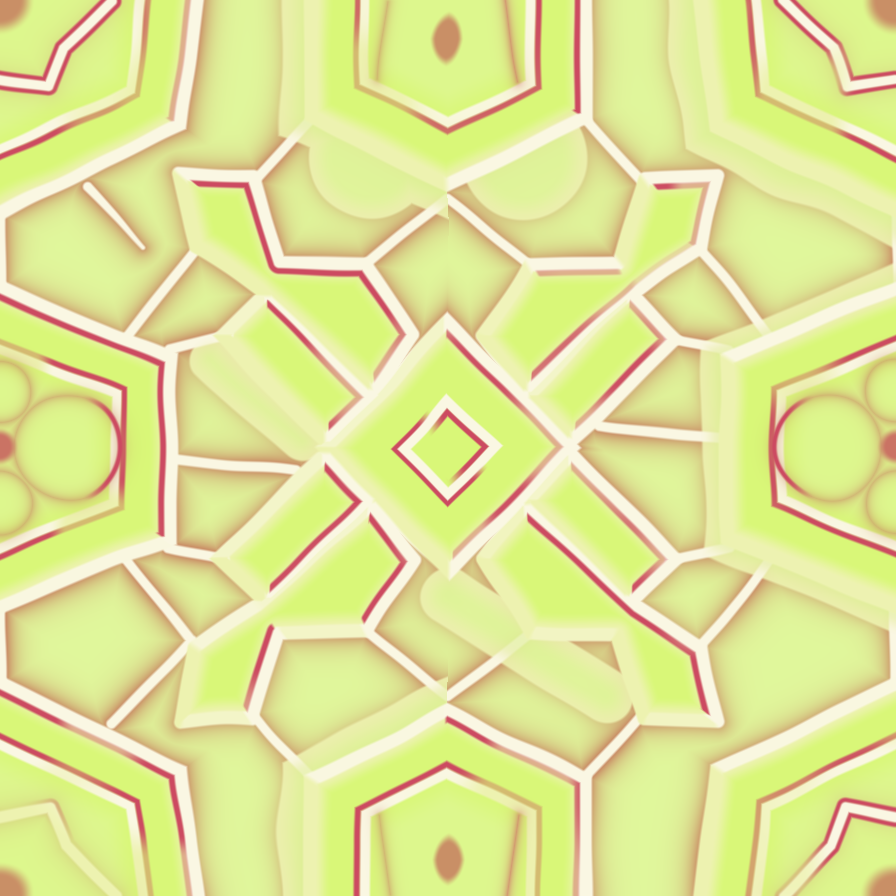
Reproduce this pattern procedurally as a Shadertoy shader.

```glsl
// Ornamental tile: a diamond, four diagonal arms and border hexagons in lime enamel.
// The canvas is folded into one quadrant, built from distance functions, then
// shaded with tan hollows and lit from the right by cream ridges and crimson rims.

float hash(vec2 p) {
    return fract(sin(dot(p, vec2(12.9898, 78.233))) * 43758.5453);
}

float noise(vec2 p) {
    vec2 i = floor(p), f = fract(p);
    f = f * f * (3.0 - 2.0 * f);
    return mix(mix(hash(i), hash(i + vec2(1, 0)), f.x),
               mix(hash(i + vec2(0, 1)), hash(i + vec2(1, 1)), f.x), f.y);
}

float segment(vec2 p, vec2 a, vec2 b) {
    vec2 d = b - a;
    return length(p - a - d * clamp(dot(p - a, d) / dot(d, d), 0.0, 1.0));
}

// Signed distance to the bent arm
float armShape(vec2 p) {
    vec2 v[8] = vec2[8](vec2(168, 232), vec2(230, 234), vec2(217, 172), vec2(163, 136),
                        vec2(66, 48), vec2(30, 96), vec2(70, 158), vec2(145, 160));
    float d = 1e4, side = 1.0;
    for (int i = 0; i < 8; i++) {
        vec2 a = v[i], b = v[(i + 1) % 8];
        d = min(d, segment(p, a, b));
        if ((a.y > p.y) != (b.y > p.y) &&
            p.x < a.x + (b.x - a.x) * (p.y - a.y) / (b.y - a.y)) side = -side;
    }
    return side * d;
}

// Border hexagons: upper and lower, left and right, corners
vec3 hexagons(vec2 q) {
    vec2 c = q - vec2(229, 276);
    return vec3(max(q.x - 118.0, dot(q - vec2(0, 226), vec2(0.441, -0.897))),
                max(238.0 - q.x, dot(q - vec2(238, 77), vec2(-0.38, 0.925))),
                max(dot(c, vec2(-0.993, -0.12)), dot(c, vec2(-0.427, -0.905))));
}

// All raised pieces together
float raisedShape(vec2 p) {
    vec2 q = abs(p), r = q - vec2(131, 70);
    vec3 h = hexagons(q);
    float block = max(abs(dot(r, vec2(0.703, 0.711))) - 63.0,
                      abs(dot(r, vec2(0.711, -0.703))) - 28.0);
    float diamond = (q.x + q.y - 107.0) * 0.707;
    return min(min(min(h.x, h.y), min(h.z, diamond)), min(block, armShape(q)));
}

// Soft-edged stroke around the zero of d
float stroke(float d, float width) {
    return 1.0 - smoothstep(width - 1.2, width + 1.6, abs(d));
}

void mainImage(out vec4 fragColor, in vec2 fragCoord) {
    // The canvas spans 768 design units, centred, with a slight hand-drawn wobble
    vec2 p = (fragCoord - 0.5 * iResolution.xy) / min(iResolution.x, iResolution.y) * 768.0;
    p += 4.0 * (vec2(noise(p / 48.0 + 7.0), noise(p / 48.0 + 31.0)) - 0.5);
    vec2 q = abs(p);

    vec3 lime = vec3(0.85, 0.97, 0.47), pale = vec3(0.88, 0.97, 0.61);
    vec3 cream = vec3(0.98, 0.97, 0.89), clay = vec3(0.79, 0.56, 0.40);
    vec3 crimson = vec3(0.80, 0.29, 0.38), butter = vec3(0.93, 0.95, 0.69);

    vec3 h = hexagons(q);
    float hexes = min(h.x, min(h.y, h.z));
    float raised = raisedShape(p);
    vec2 light = vec2(3.6, 1.6);
    float lit = (raisedShape(p + light) - raisedShape(p - light)) / 8.0;

    // Ridges linking the raised pieces
    float ridge = segment(q, vec2(165, 230), vec2(119, 280));
    ridge = min(ridge, segment(q, vec2(0, 214), vec2(70, 158)));
    ridge = min(ridge, segment(q, vec2(218, 168), vec2(276, 96)));
    ridge = min(ridge, segment(q, vec2(190, 96), vec2(240, 84)));
    ridge = min(ridge, segment(q, vec2(384, 137), vec2(384, 204)));
    ridge = min(ridge, segment(p * sign(p.x), vec2(130, 20), vec2(236, 9)));
    ridge = min(ridge, segment(p, vec2(-219, -166), vec2(-290, -236)));
    ridge = min(ridge, segment(p, vec2(-309, 224), vec2(-262, 172)) + 0.05 * (p.x + 309.0));

    // Hollow cells, darkest against their walls
    float edge = max(min(abs(raised), ridge) - 5.0, 0.0);
    float shade = exp(-edge / 9.0) * (0.6 + 0.5 * noise(p / 70.0 + 3.0));
    vec3 col = mix(pale, clay, min(shade, 1.0));

    // Pale terraces spilling out from some of the pieces
    float spill = 24.0 + 10.0 * noise(p / 55.0 + 11.0);
    float terrace = p.x < 0.0 ? h.x - 0.9 * spill : h.y - 0.7 * spill;
    if (p.y > 0.0) terrace = min(terrace, length(q - vec2(66, 249)) - 53.0);
    if (p.x > 0.0 && p.y > 0.0) terrace = min(terrace, h.z - spill);
    terrace = min(terrace, segment(p, vec2(0, -128), vec2(135, -212)) - 24.0);
    terrace = min(terrace, segment(p, vec2(-205, 76), vec2(-125, 5)) - 17.0);
    col = mix(col, clay, 0.35 * exp(-max(terrace, 0.0) / 8.0));
    col = mix(col, mix(butter, pale, smoothstep(0.0, 22.0, -terrace)),
              0.9 - 0.9 * smoothstep(-1.5, 1.5, terrace));

    // Lime enamel on raised pieces
    vec3 enamel = mix(butter, lime, smoothstep(4.0, 20.0, -raised));
    enamel = mix(enamel, pale, 0.6 * smoothstep(46.0, 75.0, -hexes));
    col = mix(col, enamel, 1.0 - smoothstep(-1.5, 1.5, raised));

    // Ridges fade to butter on the unlit side, crimson rims sit on the lit side
    col = mix(col, cream, stroke(ridge, 4.0) * (0.4 + 0.6 * smoothstep(-14.0, 2.0, terrace)));
    col = mix(col, mix(butter, cream, smoothstep(-0.8, 0.1, lit)), stroke(raised, 5.5));
    float worn = smoothstep(0.25, 0.5, noise(p / 75.0 + 5.0));
    col = mix(col, crimson, smoothstep(0.0, 0.4, lit) * (0.4 + 0.6 * worn) * stroke(raised + 7.5, 2.3));

    // Inner bands of the hexagons
    col = mix(col, mix(butter, cream, worn), stroke(hexes + 47.0, 4.0));
    col = mix(col, crimson, (0.35 + 0.65 * worn) * stroke(hexes + 40.5, 2.2));

    // Nested diamonds at the centre
    float l1 = q.x + q.y;
    col = mix(col, cream, stroke(l1 - 39.0, 6.0));
    col = mix(col, crimson, stroke(l1 - 47.0, 2.5) * smoothstep(18.0, -8.0, p.x + p.y));
    col = mix(col, crimson, stroke(l1 - 30.0, 3.0) * smoothstep(-14.0, 8.0, p.x + 0.4 * p.y));

    // Shields above and below, each with a seed
    float shield = segment(q, vec2(50, 384), vec2(60, 315));
    col = mix(col, mix(clay, crimson, p.x > 0.0 ? 0.7 : 0.0), 0.6 * exp(-shield / 4.0));
    vec2 s = (q - vec2(0, 352)) / vec2(12, 20);
    col = mix(col, clay, 1.0 - smoothstep(0.75, 1.25, length(s) + 0.15 * abs(s.x * s.y)));

    // Round petals at the left and right
    vec2 e = vec2(384.0 - q.x, q.y);
    float petal = length(e - vec2(58, 0)) - 45.0;
    col = mix(col, clay, 0.6 * exp(-min(abs(petal), abs(length(e - vec2(0, 48)) - 27.0)) / 5.0));
    col = mix(col, crimson, stroke(petal, 1.8) * smoothstep(70.0, 95.0, e.x));
    col = mix(col, mix(clay, crimson, 0.4), 1.0 - smoothstep(9.0, 17.0, length(e)));

    // Corner stars with clay hearts
    vec2 c = 384.0 - q;
    float star = min(segment(c, vec2(98, 0), vec2(55, 42)),
                     min(segment(c, vec2(55, 42), vec2(42, 75)), segment(c, vec2(42, 75), vec2(0, 68))));
    col = mix(col, clay, 0.4 * exp(-star / 9.0));
    col = mix(col, mix(butter, cream, worn), stroke(star, 4.5));
    col = mix(col, crimson, worn * stroke(star - 6.0, 1.6));
    col = mix(col, clay, 1.0 - smoothstep(17.0, 31.0, length(c)));

    fragColor = vec4(col, 1.0);
}
```
